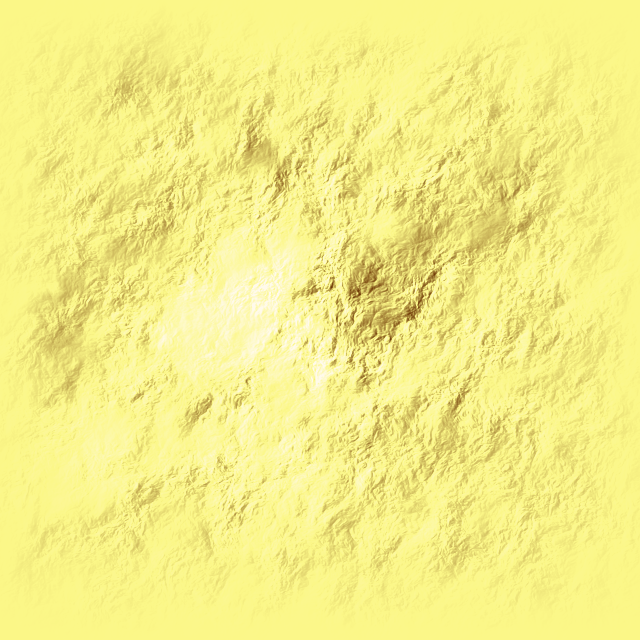
Reproduce this texture procedurally as a Shadertoy shader.

```glsl
const vec3 YELLOW = vec3(0.985, 0.968, 0.53);
const vec3 BROWN = vec3(0.43, 0.22, 0.02);
const vec3 CREAM = vec3(1.0, 0.98, 0.92);

// Shaded hollows and lit slopes: centre x, centre y, radius, strength
const vec4 HOLLOWS[11] = vec4[11](
    vec4(0.565, 0.545, 0.050, 0.46), vec4(0.645, 0.615, 0.034, 0.42),
    vec4(0.415, 0.750, 0.030, 0.34), vec4(0.105, 0.550, 0.029, 0.30),
    vec4(0.085, 0.468, 0.029, 0.25), vec4(0.105, 0.400, 0.022, 0.22),
    vec4(0.220, 0.885, 0.045, 0.12), vec4(0.250, 0.650, 0.095, 0.14),
    vec4(0.740, 0.630, 0.100, 0.17), vec4(0.620, 0.280, 0.085, 0.14),
    vec4(0.310, 0.350, 0.035, 0.20));
const vec4 SLOPES[6] = vec4[6](
    vec4(0.340, 0.500, 0.085, 0.52), vec4(0.440, 0.560, 0.055, 0.40),
    vec4(0.482, 0.497, 0.018, 0.55), vec4(0.495, 0.415, 0.028, 0.55),
    vec4(0.160, 0.320, 0.090, 0.20), vec4(0.450, 0.290, 0.095, 0.22));

vec2 randomGradient(vec2 cell) {
    vec3 q = fract(vec3(cell.xyx) * vec3(0.1031, 0.1030, 0.0973));
    q += dot(q, q.yzx + 33.33);
    float angle = 6.2832 * fract((q.x + q.y) * q.z);
    return vec2(cos(angle), sin(angle));
}

float gradientNoise(vec2 p) {
    vec2 cell = floor(p), f = fract(p);
    vec2 w = f * f * f * (f * (f * 6.0 - 15.0) + 10.0);
    float a = dot(randomGradient(cell), f);
    float b = dot(randomGradient(cell + vec2(1, 0)), f - vec2(1, 0));
    float c = dot(randomGradient(cell + vec2(0, 1)), f - vec2(0, 1));
    float d = dot(randomGradient(cell + vec2(1, 1)), f - vec2(1, 1));
    return mix(mix(a, b, w.x), mix(c, d, w.x), w.y);
}

vec2 warp(vec2 p, float frequency) {
    return vec2(gradientNoise(p * frequency + 7.3),
                gradientNoise(p * frequency + 41.7));
}

// Rotated so that the first axis follows the rising diagonal
vec2 alongGrain(vec2 p) {
    return vec2(p.x * 0.66 + p.y * 0.75, p.y * 0.66 - p.x * 0.75);
}

// Creased rock: folded noise summed over octaves
float rockHeight(vec2 p) {
    vec2 q = alongGrain(p + 0.012 * warp(p, 13.0) + 0.003 * warp(p, 60.0));
    q *= vec2(0.9, 1.08);
    float height = 0.0, frequency = 9.0, gain = 0.75;
    for (int i = 0; i < 6; i++) {
        float n = gradientNoise(q * frequency + float(i) * 17.3);
        height += gain * mix(n, abs(n) * 1.4, 0.65) / frequency;
        q = mat2(0.68, 0.73, -0.73, 0.68) * q;
        frequency *= 1.84;
        gain *= 1.15;
    }
    return height;
}

float slopeAlong(vec2 p, vec2 direction, float span) {
    vec2 d = direction * span;
    return (rockHeight(p + d) - rockHeight(p - d)) / (2.0 * span);
}

// Soft spot stretched along the grain
float spot(vec2 p, vec4 s, float stretch) {
    vec2 d = alongGrain(p - s.xy) / (s.z * vec2(stretch, 1.0));
    return s.w * exp(-dot(d, d));
}

void mainImage(out vec4 fragColor, in vec2 fragCoord) {
    vec2 uv = fragCoord / iResolution.xy;

    // Relief is strongest at the centre and melts away at the border
    float radius = length(uv - 0.5);
    vec2 toEdge = min(uv, 1.0 - uv);
    float border = smoothstep(-0.08, 0.18, toEdge.x)
                 * smoothstep(-0.02, 0.2, toEdge.y);
    float relief = exp(-2.9 * radius) * border;

    // Broad light and shadow with ragged outlines
    vec2 ragged = uv + 0.028 * warp(uv, 22.0) + 0.02 * warp(uv, 57.0);
    float shadow = 0.0, glow = 0.0;
    for (int i = 0; i < 11; i++) shadow += spot(ragged, HOLLOWS[i], 1.5);
    for (int i = 0; i < 6; i++) glow += spot(ragged, SLOPES[i], 1.15);
    vec2 g = alongGrain(uv + 0.3 * (ragged - uv));
    float swell = gradientNoise(g * vec2(6.0, 11.0) + 3.1)
                + 0.8 * gradientNoise(g * vec2(14.0, 24.0) + 9.4)
                + 0.5 * gradientNoise(g * vec2(31.0, 45.0) + 5.2);

    // Fine relief lit from the left, with calm and rough stretches
    float slope = slopeAlong(uv, vec2(0.93, -0.37), 0.0011);
    slope /= 1.0 + 0.12 * abs(slope);
    float roughness = clamp(0.95 + 1.3 * gradientNoise(g * vec2(11.0, 17.0) + 27.0), 0.4, 1.5);
    float grain = 0.31 * relief * slope * roughness * (1.0 - 0.4 * min(glow, 1.0));
    grain *= mix(1.0, 0.45, smoothstep(0.15, 0.35, shadow) * smoothstep(0.1, 0.18, radius));
    float lift = 0.17 * exp(-9.0 * radius * radius);
    float shade = grain + glow * border + lift - shadow + 0.46 * swell * relief - 0.05 * border;

    // Tone ramp: brown, yellow, cream
    vec3 color = mix(YELLOW, BROWN, clamp(-shade, 0.0, 1.0));
    color = mix(color, CREAM, clamp(shade, 0.0, 1.0));
    fragColor = vec4(color, 1.0);
}
```
